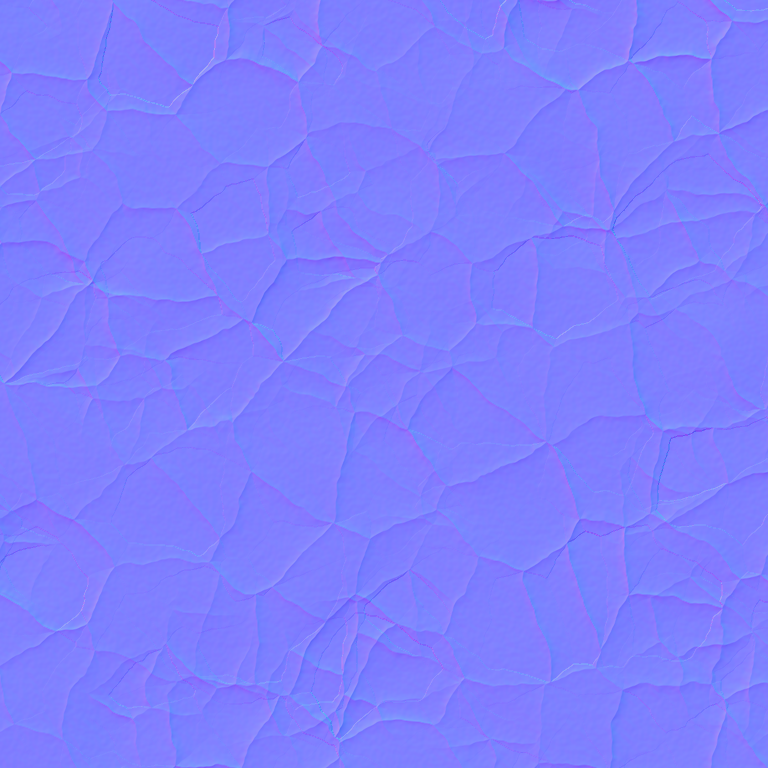
Write a Shadertoy shader that draws this texture map.

```glsl
// Tangent-space normal map of cracked, softly bulging plates with a fine grain.

#define PLATES        8.5     // large plates across the canvas
#define CHIPS         12.0    // smaller broken pieces across the canvas
#define GROOVE_DEPTH  0.0006  // sharp crack
#define GROOVE_WIDTH  0.0035
#define BULGE_DEPTH   0.0012  // soft rounding towards a crack
#define BULGE_WIDTH   0.020
#define SWELL         0.0009  // slow undulation of the ground
#define GRAIN         0.00012 // fine surface roughness
#define SAMPLE_STEP   0.0011  // reach of the slope measurement

// Two random values in 0..1 for a lattice cell.
vec2 hash2(vec2 cell, uint seed) {
    uvec2 q = uvec2(ivec2(cell)) * uvec2(1597u, 3163u) + seed * 7919u;
    uint n = (q.x ^ (q.y << 13)) * 747796u + q.y * 2891u;
    n = (n ^ (n >> 15)) * 2246822u + 3267u;
    n = (n ^ (n >> 13)) * 3266489u;
    n ^= n >> 16;
    return vec2(n & 65535u, n >> 16) / 65535.0;
}

float cornerSlope(vec2 cell, vec2 offset, uint seed) {
    float angle = 6.28319 * hash2(cell, seed).x;
    return dot(vec2(cos(angle), sin(angle)), offset);
}

// Gradient noise, roughly -0.7..0.7.
float noise(vec2 p, uint seed) {
    vec2 i = floor(p), f = p - i;
    vec2 u = f * f * f * (f * (f * 6.0 - 15.0) + 10.0);
    vec2 x = vec2(1.0, 0.0), y = x.yx;
    return mix(mix(cornerSlope(i, f, seed), cornerSlope(i + x, f - x, seed), u.x),
               mix(cornerSlope(i + y, f - y, seed), cornerSlope(i + 1.0, f - 1.0, seed), u.x), u.y);
}

vec2 noise2(vec2 p, uint seed) {
    return vec2(noise(p, seed), noise(p, seed + 1u));
}

// Bends the plate borders, from broad curves down to ragged edges.
vec2 warp(vec2 p) {
    return p + 0.040 * noise2(p * 5.0, 10u)
             + 0.014 * noise2(p * 15.0, 12u)
             + 0.0042 * noise2(p * 45.0, 14u)
             + 0.0013 * noise2(p * 120.0, 16u);
}

// Height of one layer of Voronoi plates; zero along every border.
float plates(vec2 p, float count, uint seed) {
    vec2 q = p * count, base = floor(q);
    vec2 nearest = vec2(0.0), second = vec2(0.0), owner = base;
    float d1 = 1e3, d2 = 1e3;
    for (int j = -1; j <= 1; j++)
    for (int i = -1; i <= 1; i++) {
        vec2 cell = base + vec2(i, j);
        vec2 toSeed = cell + 0.03 + 0.94 * hash2(cell, seed) - q;
        float d = dot(toSeed, toSeed);
        if (d < d1) {
            d2 = d1; second = nearest;
            d1 = d; nearest = toSeed; owner = cell;
        } else if (d < d2) {
            d2 = d; second = toSeed;
        }
    }
    float border = 0.5 * (d2 - d1) / max(length(second - nearest), 0.05) / count;
    float rim = mix(0.35, 1.35, hash2(owner, seed + 1u).x);
    return rim * (GROOVE_DEPTH * (1.0 - exp(-border / GROOVE_WIDTH))
                + BULGE_DEPTH * (1.0 - exp(-border / BULGE_WIDTH)));
}

float height(vec2 p) {
    vec2 q = warp(p);

    // Cracks fade in and out; chips appear only in patches.
    float strength = 0.95 + 0.7 * noise(p * 6.0, 20u);
    float patches = smoothstep(-0.15, 0.4, noise(p * 5.0, 21u));
    float h = strength * plates(q, PLATES, 30u);
    h += 0.85 * patches * plates(q + 3.7, CHIPS, 40u);

    // Undulation and grain.
    h += SWELL * noise(p * 8.0, 50u);
    h += GRAIN * (noise(p * 150.0, 51u) + 1.3 * noise(p * 75.0, 52u));
    return h;
}

void mainImage(out vec4 fragColor, in vec2 fragCoord) {
    vec2 p = fragCoord / iResolution.y;
    vec2 e = vec2(SAMPLE_STEP, 0.0);
    vec2 slope = vec2(height(p + e.xy) - height(p - e.xy),
                      height(p + e.yx) - height(p - e.yx)) / (2.0 * SAMPLE_STEP);

    // Green points down the canvas.
    vec3 normal = normalize(vec3(-slope.x, slope.y, 1.0));
    fragColor = vec4(0.5 + 0.5 * normal, 1.0);
}
```
